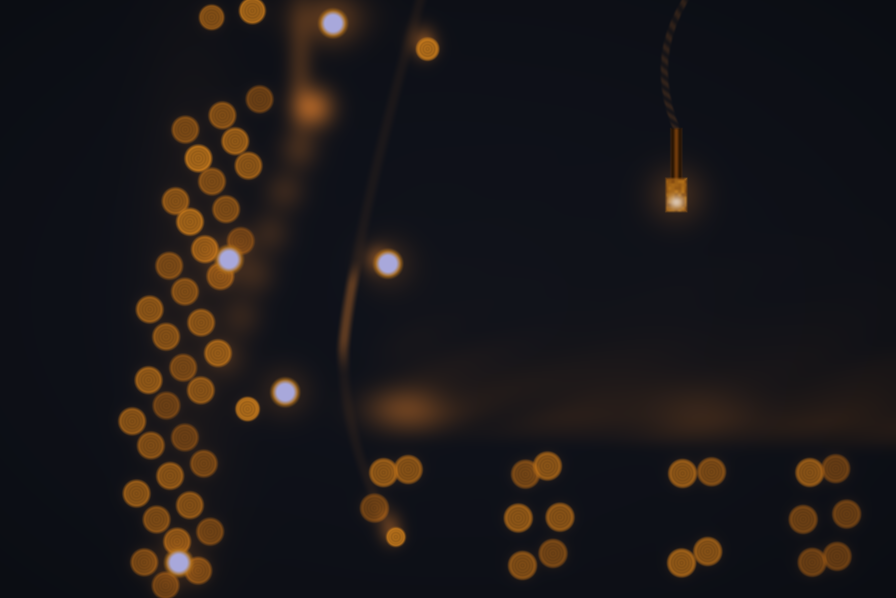
This background is drawn by a WebGL 2 fragment shader. Its source:

```glsl
#version 300 es
precision highp float;
// Amber fairy lights out of focus on a dark night, with one sharp bulb on a cord.
uniform vec2 u_resolution;
out vec4 fragColor;

// Lengths are in canvas heights.
const vec3 NIGHT = vec3(0.058, 0.069, 0.101);
const vec3 EMBER = vec3(0.46, 0.24, 0.045);
const vec3 AMBER = vec3(0.50, 0.28, 0.06);
const vec3 GOLD = vec3(0.71, 0.45, 0.10);
const vec3 PALE = vec3(0.66, 0.66, 0.86);
const float DISC_RADIUS = 0.0228;
const float EDGE = 0.003;
const int STRAND_LIGHTS = 36;
const vec4 LOW_STRANDS = vec4(0.662, 0.898, 1.162, 1.380);
const vec3 ROW_HEIGHTS = vec3(0.218, 0.142, 0.064);
const vec3 ROW_SPREADS = vec3(0.022, 0.034, 0.022);

float hash(float n) { return fract(sin(n * 91.345 + 4.7) * 4375.85); }
float hash2(vec2 p) { return hash(dot(p, vec2(1.37, 7.91))); }

float noise(vec2 p) {
  vec2 i = floor(p), f = fract(p);
  f = f * f * (3.0 - 2.0 * f);
  return mix(mix(hash2(i), hash2(i + vec2(1, 0)), f.x),
             mix(hash2(i + vec2(0, 1)), hash2(i + vec2(1, 1)), f.x), f.y);
}

float spot(vec2 p, vec2 center, vec2 size) {
  vec2 d = (p - center) / size;
  return exp(-dot(d, d));
}

float inside(float d, float soft) { return 1.0 - smoothstep(-soft, soft, d); }

float boxDistance(vec2 p, vec2 halfSize) {
  vec2 d = abs(p) - halfSize;
  return length(max(d, 0.0)) + min(max(d.x, d.y), 0.0);
}

// Translucent bokeh disc with faint rings and a brighter rim.
void addDisc(inout vec3 col, vec2 p, vec2 center, float radius, float power) {
  float r = length(p - center);
  float rim = exp(-pow((r - radius * 0.85) / 0.003, 2.0));
  float rings = 0.96 + 0.04 * cos(r * 1300.0);
  vec3 tint = mix(AMBER, GOLD, power) * (rings + 0.12 * rim);
  col = mix(col, tint, inside(r - radius, EDGE) * mix(0.6, 0.94, power));
  col += EMBER * 0.12 * exp(-max(r - radius, 0.0) / 0.006);
}

// Pale bulb inside an amber halo.
void addPale(inout vec3 col, vec2 p, vec2 center) {
  float r = length(p - center);
  col += EMBER * 0.3 * exp(-r * r / 0.0018);
  col = mix(col, GOLD, inside(r - 0.023, 0.005) * 0.9);
  col = mix(col, PALE, inside(r - 0.0175, 0.005));
}

// Warm cloud band with a firm lower edge.
vec3 warmBand(vec2 p) {
  float h = p.y - 0.28 + 0.025 * (p.x - 0.62);
  float body = smoothstep(-0.03, 0.04, h) * exp(-max(h, 0.0) / 0.10);
  float streaks = 0.45 + 0.9 * noise(vec2(p.x * 7.0 - p.y * 6.0, p.y * 18.0 - p.x * 4.0));
  vec3 glow = vec3(0.13, 0.062, 0.0) * body * streaks * smoothstep(0.58, 0.72, p.x);
  glow += EMBER * 0.62 * spot(p, vec2(0.675, 0.316), vec2(0.065, 0.036));
  return glow + EMBER * 0.22 * spot(p, vec2(1.17, 0.31), vec2(0.09, 0.045));
}

// Blurred lights trailing down from the upper left.
vec3 blurredTrail(vec2 p) {
  float glow = 0.4 * spot(p, vec2(0.545, 0.972), vec2(0.065, 0.04));
  glow += 0.42 * spot(p, vec2(0.502, 0.89), vec2(0.022, 0.10));
  glow += 0.75 * spot(p, vec2(0.524, 0.82), vec2(0.034));
  for (int j = 0; j < 7; j++) {
    float k = float(j);
    glow += (0.38 - 0.025 * k) * spot(p, vec2(0.524 - 0.024 * k, 0.82 - 0.07 * k), vec2(0.034));
  }
  return EMBER * glow;
}

void addWire(inout vec3 col, vec2 p) {
  float up = max(p.y - 0.414, 0.0) / 0.586, down = max(0.414 - p.y, 0.0) / 0.283;
  float d = abs(p.x - 0.574 - 0.129 * pow(up, 1.3) - 0.07 * down * down);
  float lit = smoothstep(0.37, 0.44, p.y) * (1.0 - smoothstep(0.52, 0.57, p.y));
  float shown = smoothstep(0.11, 0.16, p.y);
  col += EMBER * inside(d - 0.008, 0.007) * shown * (0.11 + 0.55 * lit);
}

// Twisted cord, copper stem and glowing square bulb.
void addBulb(inout vec3 col, vec2 p) {
  float h = p.y - 0.883;
  float x = p.x - 1.111 - (h > 0.0 ? 2.55 : 2.1) * h * h;
  float twist = 0.5 + 0.5 * sin(p.y * 330.0 + x * 260.0);
  col += EMBER * inside(abs(x) - 0.006, EDGE) * step(0.785, p.y) * (0.08 + 0.22 * twist);
  vec2 q = p - vec2(1.131, 0.674);
  col += EMBER * 0.4 * exp(-dot(q, q) / 0.0022);
  float stem = inside(boxDistance(q - vec2(0.0, 0.068), vec2(0.009, 0.043)), EDGE);
  col = mix(col, EMBER * (0.65 + 0.3 * cos(q.x * 500.0)), stem);
  vec3 glass = mix(GOLD, AMBER, noise(q * 180.0));
  glass = mix(glass, vec3(0.85, 0.76, 0.67), spot(q, vec2(0.0, -0.012), vec2(0.013, 0.011)));
  col = mix(col, glass, inside(boxDistance(q, vec2(0.0175, 0.028)), EDGE));
}

void main() {
  vec2 p = gl_FragCoord.xy / u_resolution.y;
  vec2 c = gl_FragCoord.xy / u_resolution - 0.5;
  vec3 col = NIGHT * (1.0 - 0.55 * dot(c, c)) + warmBand(p) + blurredTrail(p);
  col += EMBER * 0.12 * spot(p, vec2(0.32, 0.5), vec2(0.08, 0.4));
  addWire(col, p);
  addBulb(col, p);

  // Crowded strand bending down the left side
  for (int i = 0; i < STRAND_LIGHTS; i++) {
    float k = float(i), y = 0.832 - 0.0232 * k;
    float bend = (y - 0.12) / 0.71;
    float sway = 0.145 * (fract(k * 0.618 + 0.8) - 0.5);
    vec2 center = vec2(0.285 + 0.105 * bend * bend + sway, y + 0.016 * (hash(k) - 0.5));
    addDisc(col, p, center, DISC_RADIUS, 0.85 * hash(k + 50.0) * (0.6 + 0.4 * bend));
  }

  // Short strands along the bottom: three rows of paired lights
  for (int s = 0; s < 4; s++) for (int n = 0; n < 6; n++) {
    int row = n / 2;
    if (s == 2 && row == 1 || s == 0 && n > 2) continue;
    float side = float(n % 2) * 2.0 - 1.0, seed = float(s * 6 + n);
    vec2 center = vec2(LOW_STRANDS[s] + side * ROW_SPREADS[row], ROW_HEIGHTS[row]);
    center += vec2(0.012, 0.028) * (vec2(hash(seed), hash(seed + 30.0)) - 0.5);
    addDisc(col, p, center, DISC_RADIUS + 0.001, 0.6 * hash(seed + 70.0));
  }

  // Single lights: gold at the top and by the wire, then the pale bulbs
  addDisc(col, p, vec2(0.354, 0.971), 0.021, 0.4);
  addDisc(col, p, vec2(0.422, 0.982), 0.022, 0.7);
  addDisc(col, p, vec2(0.414, 0.316), 0.020, 0.8);
  col += EMBER * 0.7 * spot(p, vec2(0.708, 0.930), vec2(0.022, 0.026));
  addDisc(col, p, vec2(0.715, 0.918), 0.019, 0.8);
  col += EMBER * 0.6 * spot(p, vec2(0.652, 0.118), vec2(0.020, 0.026));
  addDisc(col, p, vec2(0.662, 0.102), 0.016, 0.8);
  addPale(col, p, vec2(0.557, 0.961));
  addPale(col, p, vec2(0.383, 0.566));
  addPale(col, p, vec2(0.477, 0.344));
  addPale(col, p, vec2(0.299, 0.059));
  col += EMBER * 0.6 * spot(p, vec2(0.633, 0.567), vec2(0.022));
  addPale(col, p, vec2(0.649, 0.559));
  fragColor = vec4(col, 1.0);
}
```
